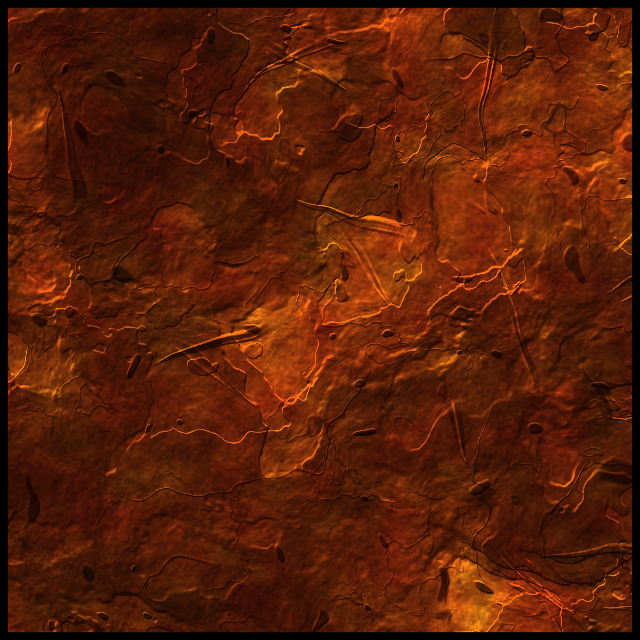
Write a Shadertoy shader that draws this texture.

```glsl
// Weathered rust-orange rock: flaking terraces, cracks, pits and tapered gouges
// in a thin black frame. A noise height field is lit by its slope, and the
// summed light and stain drive an exponential orange ramp.

#define PLATE_SCALE 4.2
#define PLATE_HEIGHT 0.0055
#define ROUGHNESS 0.011
#define GOUGES 18
#define GOUGE_WIDTH 0.014
#define PIT_CELLS 11.0
#define BASE_RED 0.365
#define GRAIN 0.34
#define FRAME 0.0122
#define LIGHT_DIR vec2(0.45, -0.89)

float hash(vec2 p) {
    return fract(sin(dot(p, vec2(127.1, 311.7))) * 43758.5453);
}

float noise(vec2 p) {
    vec2 i = floor(p), f = fract(p);
    f = f * f * (3.0 - 2.0 * f);
    return mix(mix(hash(i), hash(i + vec2(1, 0)), f.x),
               mix(hash(i + vec2(0, 1)), hash(i + vec2(1, 1)), f.x), f.y);
}

// Octave noise, normalised to 0..1
float fbm(vec2 p, int octaves) {
    float sum = 0.0, amp = 0.5, total = 0.0;
    for (int i = 0; i < octaves; i++) {
        sum += amp * noise(p);
        total += amp;
        amp *= 0.5;
        p = mat2(1.6, 1.2, -1.2, 1.6) * p + 7.3;
    }
    return sum / total;
}

// Thin line along the middle level of a noise field
float crack(vec2 p, float width) {
    return 1.0 - smoothstep(0.0, width, abs(fbm(p, 4) - 0.5));
}

// Long streaked wedges: x = depth, y = change of tone
vec2 gouges(vec2 p) {
    vec2 result = vec2(0.0);
    for (int i = 0; i < GOUGES; i++) {
        float id = float(i);
        vec2 start = vec2(hash(vec2(id, 1.3)), hash(vec2(id, 2.7)));
        float angle = 6.2832 * hash(vec2(id, 4.1));
        float len = mix(0.10, 0.27, hash(vec2(id, 5.9)));
        float bend = 1.6 * (hash(vec2(id, 7.7)) - 0.5);
        vec2 dir = vec2(cos(angle), sin(angle));
        vec2 d = p - start;
        float along = dot(d, dir);
        float across = dot(d, vec2(-dir.y, dir.x)) + bend * along * along;
        float t = along / len;
        float halfWidth = GOUGE_WIDTH * clamp(t, 0.0, 1.0) + 0.0012;
        float mask = 1.0 - smoothstep(0.5, 1.0, abs(across) / halfWidth);
        mask *= smoothstep(0.0, 0.1, t) * (1.0 - smoothstep(0.7, 1.0, t));
        float streak = noise(vec2(across * 260.0, along * 14.0 + id * 9.0));
        float darkness = mix(0.85, 0.3, hash(vec2(id, 8.3)));
        result += mask * vec2(0.006 * streak, 1.1 * (streak - darkness));
    }
    return result;
}

// Rounded pits, at most one in each cell
float pits(vec2 p) {
    vec2 cell = floor(p * PIT_CELLS), f = fract(p * PIT_CELLS);
    vec2 centre = 0.3 + 0.4 * vec2(hash(cell), hash(cell + 19.0));
    float radius = mix(0.06, 0.2, pow(hash(cell + 43.0), 2.0));
    float present = step(0.55, hash(cell + 71.0));
    return present * (1.0 - smoothstep(0.6 * radius, radius, length(f - centre)));
}

// Rock surface: x = height, y = tone of the material
vec2 surface(vec2 p) {
    vec2 warp = vec2(fbm(p * 7.0, 3), fbm(p * 7.0 + 17.0, 3)) - 0.5;
    vec2 w = p + 0.07 * warp;

    // Terraces with edges that are crisp in places and worn in others
    float n = fbm(w * PLATE_SCALE + 3.0, 6);
    float wear = mix(0.012, 0.07, smoothstep(0.35, 0.75, noise(p * 9.0 + 5.0)));
    float plates = smoothstep(0.44, 0.44 + wear, n) + smoothstep(0.54, 0.54 + wear, n);
    float flakes = smoothstep(0.57, 0.57 + wear, fbm(w * 11.0 + 29.0, 4));

    float cracks = crack(w * 6.0 + 31.0, 0.011) * smoothstep(0.4, 0.65, noise(p * 7.0));
    cracks += 0.7 * crack(w * 17.0 + 53.0, 0.024) * smoothstep(0.4, 0.7, noise(p * 11.0 + 9.0));

    float rough = fbm(w * 28.0, 4);
    float pit = pits(p + 0.15 * warp);
    vec2 gouge = gouges(p + 0.05 * warp);

    float height = PLATE_HEIGHT * (plates + 0.6 * flakes) + ROUGHNESS * rough
                 - 0.003 * pit - 0.0012 * cracks - gouge.x;
    float tone = 0.25 * (plates - 1.0) + 0.16 * (flakes - 0.25) + 0.5 * (rough - 0.5)
               - 0.65 * pit - 0.4 * cracks + gouge.y;
    return vec2(height, tone);
}

void mainImage(out vec4 fragColor, in vec2 fragCoord) {
    vec2 uv = fragCoord / iResolution.xy;

    // Slope towards the light
    float stepSize = 0.0016;
    vec2 rock = surface(uv);
    float slope = (rock.x - surface(uv + stepSize * LIGHT_DIR).x) / stepSize;
    float light = clamp(slope, -0.9, 0.95);

    // Stains and fine grain
    float stain = 1.1 * (fbm(uv * 5.0 + 61.0, 4) - 0.5);
    float grain = GRAIN * (fbm(uv * 170.0, 2) - 0.5);
    float red = BASE_RED * exp(rock.y + 0.85 * light + stain + grain);
    red = clamp(red, 0.05, 0.98);

    // Orange ramp, drifting between red and ochre
    float hue = 1.0 + 0.7 * (fbm(uv * 16.0 + 83.0, 3) - 0.5);
    vec3 color = red * vec3(1.0, (0.26 + 0.21 * red) * hue, 0.08);

    // Black frame
    vec2 border = min(uv, 1.0 - uv);
    float inside = smoothstep(FRAME - 0.001, FRAME + 0.001, min(border.x, border.y));
    fragColor = vec4(mix(vec3(0.005, 0.0, 0.0), color, inside), 1.0);
}
```
